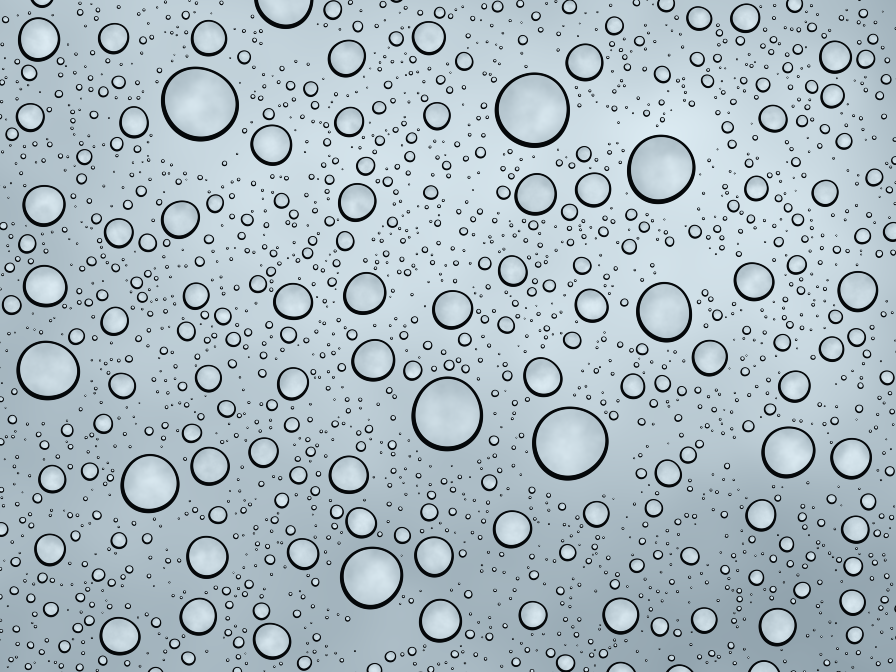
Write a Shadertoy shader that draws this texture.

```glsl
// Rain drops on a window under a pale, cloudy sky.
// Each size class of drop has its own turned grid with one drop per cell;
// a drop is left out where it would touch a larger one.

const int LAYERS = 6;
// Per layer: cell size, smallest radius, largest radius, share of filled cells.
const vec4 DROPS[LAYERS] = vec4[LAYERS](
    vec4(0.250, 0.0380, 0.0580, 0.55),
    vec4(0.122, 0.0180, 0.0330, 0.93),
    vec4(0.073, 0.0085, 0.0150, 0.75),
    vec4(0.043, 0.0045, 0.0085, 0.70),
    vec4(0.026, 0.0022, 0.0045, 0.65),
    vec4(0.019, 0.0012, 0.0024, 0.55));

const vec3 SKY_DARK  = vec3(0.57, 0.64, 0.68);
const vec3 SKY_LIGHT = vec3(0.84, 0.90, 0.93);
const vec3 RIM_INK   = vec3(0.02, 0.03, 0.04);

vec3 hash3(vec3 p) {
    p = fract(p * vec3(0.1031, 0.1030, 0.0973));
    p += dot(p, p.yxz + 33.33);
    return fract((p.xxy + p.yxx) * p.zyx);
}

float valueNoise(vec2 p) {
    vec2 i = floor(p), f = fract(p);
    f = f * f * f * (f * (f * 6.0 - 15.0) + 10.0);
    float a = hash3(vec3(i, 5.0)).x;
    float b = hash3(vec3(i + vec2(1, 0), 5.0)).x;
    float c = hash3(vec3(i + vec2(0, 1), 5.0)).x;
    float d = hash3(vec3(i + vec2(1, 1), 5.0)).x;
    return mix(mix(a, b, f.x), mix(c, d, f.x), f.y);
}

float clouds(vec2 p) {
    float sum = 0.0, amp = 0.53;
    for (int i = 0; i < 4; i++) {
        sum += amp * valueNoise(p);
        p = mat2(0.8, 0.6, -0.6, 0.8) * p * 2.0 + 7.3;
        amp *= 0.5;
    }
    return sum;
}

vec3 skyTone(float light) {
    return mix(SKY_DARK, SKY_LIGHT, clamp(light, 0.0, 1.1));
}

// Clouds, brightest above the middle and dimmer towards the corners.
vec3 sky(vec2 p, vec2 brightSpot) {
    vec2 q = p - brightSpot;
    return skyTone(0.75 - 0.6 * dot(q, q) + 1.2 * (clouds(p * 2.1 + 3.7) - 0.5));
}

mat2 gridTurn(int layer) {
    float a = 0.45 + 1.1 * float(layer);
    return mat2(cos(a), sin(a), -sin(a), cos(a));
}

vec2 cellOf(vec2 p, int layer) {
    return floor(gridTurn(layer) * p / DROPS[layer].x);
}

// Centre (xy) and radius (z) of the drop in a cell; radius 0 if the cell is empty.
vec3 dropIn(vec2 cell, int layer) {
    vec4 kind = DROPS[layer];
    vec3 rnd = hash3(vec3(cell, 17.0 * float(layer) + 2.0));
    float filled = step(hash3(vec3(cell, 17.0 * float(layer) + 9.0)).x, kind.w);
    float radius = mix(kind.y, kind.z, rnd.z);
    vec2 offset = 0.5 + (rnd.xy - 0.5) * (1.0 - 2.2 * radius / kind.x);
    return vec3((cell + offset) * kind.x * gridTurn(layer), radius * filled);
}

// True if no drop of a larger layer comes near this one.
bool isFree(vec3 drop, int layer) {
    for (int j = 0; j < layer; j++) {
        vec2 home = cellOf(drop.xy, j);
        for (int k = 0; k < 9; k++) {
            vec3 other = dropIn(home + vec2(k % 3 - 1, k / 3 - 1), j);
            float gap = distance(drop.xy, other.xy) - 1.08 * (drop.z + other.z);
            if (other.z > 0.0 && gap < 0.002) return false;
        }
    }
    return true;
}

// Paints a slightly uneven drop: pale lens inside a dark rim, heavier below.
vec3 paintDrop(vec3 base, vec2 q, float radius, vec3 rnd, float soft) {
    float angle = atan(q.y, q.x);
    float wobble = 0.045 * rnd.x * sin(2.0 * angle + 6.28 * rnd.y)
                 + 0.014 * sin(3.0 * angle + 6.28 * rnd.z);
    float edge = length(q) - radius * (1.0 + wobble);
    float rim = 0.0056 * sqrt(radius / 0.055) * (1.0 - 0.35 * sin(angle + 0.3));
    float body = smoothstep(soft, -soft, edge);
    float lens = smoothstep(soft, -soft, edge + rim);

    vec2 local = q / radius;
    float glow = 0.86 - 0.32 * smoothstep(0.3, 1.0, length(local - vec2(0.1, -0.15)));
    glow += 0.6 * (clouds(local * 1.3 + 20.0 * rnd.xy) - 0.5);
    return mix(base, mix(RIM_INK, skyTone(glow), lens), body);
}

void mainImage(out vec4 fragColor, in vec2 fragCoord) {
    vec2 p = fragCoord / iResolution.y;
    float soft = max(0.0008, 0.6 / iResolution.y);
    float aspect = iResolution.x / iResolution.y;
    vec3 color = sky(p, vec2(0.48 * aspect, 0.62));

    for (int layer = 0; layer < LAYERS; layer++) {
        vec2 cell = cellOf(p, layer);
        vec3 drop = dropIn(cell, layer);
        vec2 q = p - drop.xy;
        bool near = drop.z > 0.0 && length(q) < 1.1 * drop.z + soft;
        if (near && isFree(drop, layer))
            color = paintDrop(color, q, drop.z, hash3(vec3(cell, 71.0)), soft);
    }
    fragColor = vec4(color, 1.0);
}
```
